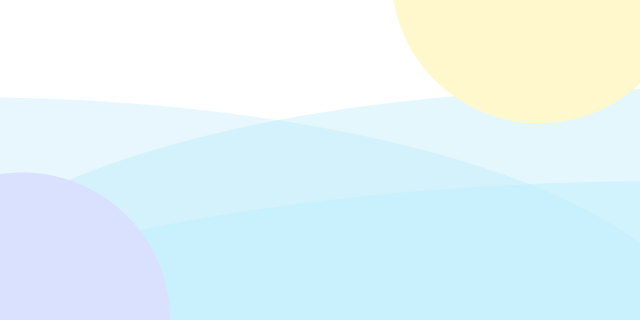
Give the GLSL for this background, as a Shadertoy shader.

```glsl
// Pale overlapping hills under a cream sun, with a lavender disc in the lower left corner.

// Lengths are in canvas heights, from the lower left corner.
const vec3 SKY_COLOR   = vec3(1.0);
const vec3 SUN_COLOR   = vec3(1.0, 0.972, 0.80);
const vec3 DISC_COLOR  = vec3(0.855, 0.882, 1.0);

// Hill tints: rgb and opacity
const vec4 LEFT_TINT   = vec4(0.686, 0.894, 0.973, 0.30);
const vec4 RIGHT_TINT  = vec4(0.706, 0.918, 0.980, 0.375);
const vec4 FRONT_TINT  = vec4(0.733, 0.933, 1.0, 0.47);

// Ellipses: centre xy, radii zw
const vec4 LEFT_HILL   = vec4(-0.104, -0.0643, 2.294, 0.7604);
const vec4 RIGHT_HILL  = vec4(1.958, -0.0599, 2.260, 0.7813);
const vec4 FRONT_HILL  = vec4(2.083, -0.3602, 2.786, 0.7943);
const vec4 SUN         = vec4(1.685, 1.077, 0.462, 0.462);
const vec4 DISC        = vec4(0.070, -0.001, 0.462, 0.462);

// First-order distance to an ellipse, negative inside
float ellipseDistance(vec2 p, vec4 ellipse) {
    vec2 q = (p - ellipse.xy) / ellipse.zw;
    float radius = length(q);
    float slope = length(q / ellipse.zw);
    return radius * (radius - 1.0) / max(slope, 1e-4);
}

// Blends a tinted ellipse over the base with a one-pixel soft edge
vec3 paint(vec3 base, vec2 p, vec4 ellipse, vec4 tint) {
    float coverage = clamp(0.5 - ellipseDistance(p, ellipse) * iResolution.y, 0.0, 1.0);
    return mix(base, tint.rgb, coverage * tint.a);
}

void mainImage(out vec4 fragColor, in vec2 fragCoord) {
    vec2 p = fragCoord / iResolution.y;

    // Translucent hills, back to front
    vec3 color = paint(SKY_COLOR, p, LEFT_HILL, LEFT_TINT);
    color = paint(color, p, RIGHT_HILL, RIGHT_TINT);
    color = paint(color, p, FRONT_HILL, FRONT_TINT);

    // Opaque discs
    color = paint(color, p, SUN, vec4(SUN_COLOR, 1.0));
    color = paint(color, p, DISC, vec4(DISC_COLOR, 1.0));

    fragColor = vec4(color, 1.0);
}
```
